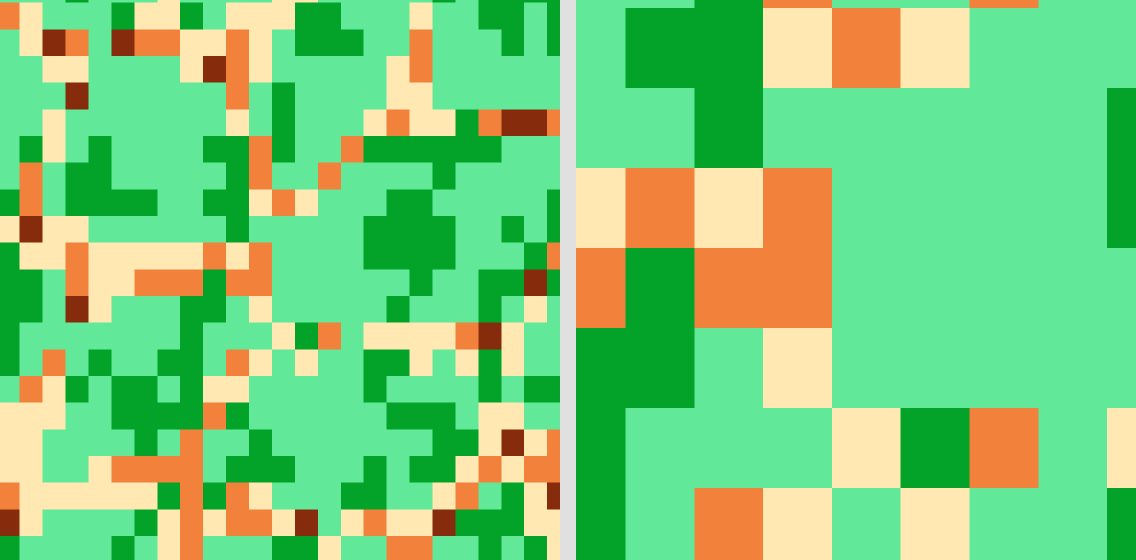
Left, the full canvas; right, a detail of the centre.
Reproduce this texture procedurally as a WebGL 2 fragment shader.

```glsl
#version 300 es
precision highp float;

uniform vec2 u_resolution;
out vec4 fragColor;

vec2 hash2(vec2 p) {
    vec3 q = fract(p.xyx * vec3(0.1031, 0.1030, 0.0973));
    q += dot(q, q.yzx + 33.33);
    return fract((q.xx + q.yz) * q.zy);
}

// Distances to the nearest and second nearest scattered point
vec2 cellular(vec2 p) {
    vec2 base = floor(p);
    vec2 nearest = vec2(9.0);
    for (int y = -2; y <= 2; y++) {
        for (int x = -2; x <= 2; x++) {
            vec2 corner = base + vec2(x, y);
            float d = distance(p, corner + hash2(corner + 71.0));
            nearest = d < nearest.x ? vec2(d, nearest.x) : vec2(nearest.x, min(nearest.y, d));
        }
    }
    return nearest;
}

// One flat colour per block
vec3 blockColor(vec2 id) {
    vec2 center = (id + 0.5) / vec2(24.42, 21.0);
    vec2 grain = hash2(id + 13.0) - 0.5;
    vec2 speck = hash2(id + 157.0) - 0.5;

    // Veins follow the borders of large cells stretched along a diagonal
    vec2 along = vec2(0.6, 0.8);
    vec2 slanted = vec2(dot(center, along), dot(center, vec2(-along.y, along.x)));
    vec2 border = cellular(slanted * vec2(2.0, 3.2) + vec2(5.3, 8.6));
    float vein = border.y - border.x;
    float core = vein + 0.12 * grain.x;
    if (core < -0.002) return vec3(0.53, 0.17, 0.05);
    if (core < 0.044) return vec3(0.95, 0.51, 0.23);

    // Pale banks widen and narrow in slow waves
    float bank = 0.12 + 0.04 * sin(7.0 * center.x + 2.0 * sin(5.0 * center.y));
    if (vein + 0.2 * grain.y < bank) return vec3(1.0, 0.91, 0.70);

    // Dark clumps gather away from the veins
    float clump = cellular(center * vec2(6.0, 5.4) + 31.4).x;
    clump += 0.5 * speck.x - 0.2 * (vein - 0.35);
    return clump < 0.30 ? vec3(0.01, 0.64, 0.16) : vec3(0.38, 0.91, 0.60);
}

void main() {
    // Average four samples per pixel to smooth block edges
    vec3 color = vec3(0.0);
    for (int i = 0; i < 4; i++) {
        vec2 offset = vec2(i % 2, i / 2) * 0.5 - 0.25;
        vec2 uv = (gl_FragCoord.xy + offset) / u_resolution;
        color += blockColor(floor(uv * vec2(24.42, 21.0) + vec2(0.14, 0.1)));
    }
    fragColor = vec4(color * 0.25, 1.0);
}
```
